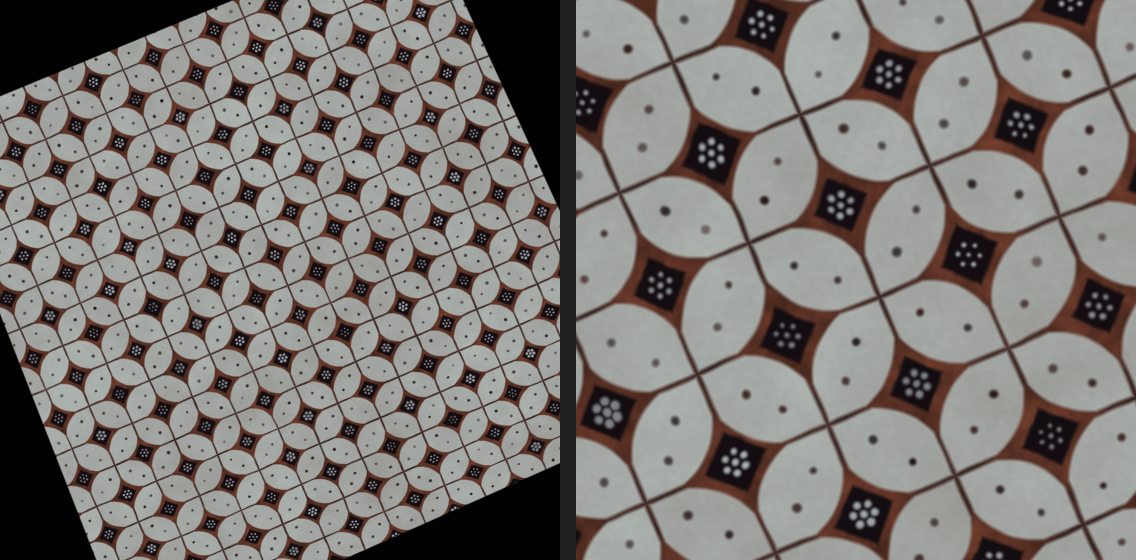
Left, the full canvas; right, a detail of the centre.
A WebGL 1 fragment shader for this pattern:

```glsl
precision highp float;
// Tilted batik cloth on black: paired-dot lenses around dark squares with dotted florets.
uniform vec2 u_resolution;

// Layout, in canvas units
const float CELL = 0.083;             // spacing of the dark squares
const float TILT = 0.379;             // clockwise turn of the grid, radians
const vec2 GRID_ORIGIN = vec2(0.521, 0.6216);
const float SHRINK = 0.006;           // grid tightening toward the lower right

// Motif sizes, in cells
const float LENS_HALF_WIDTH = 0.28;
const float LENS_CURVE = 0.9;
const float LINE_HALF_WIDTH = 0.017;
const float SQUARE_HALF = 0.155;
const float DOT_OFFSET = 0.155;
const float DOT_RADIUS = 0.03;
const float FLORET_RADIUS = 0.078;
const float SOFTNESS = 0.02;
const float WOBBLE = 0.018;

const vec3 CLOTH = vec3(0.67, 0.695, 0.68);
const vec3 CLOTH_SHADE = vec3(0.57, 0.56, 0.545);
const vec3 BROWN = vec3(0.35, 0.19, 0.14);
const vec3 LINE_BROWN = vec3(0.23, 0.14, 0.125);
const vec3 INK = vec3(0.075, 0.05, 0.065);
const vec3 FLORET = vec3(0.66, 0.69, 0.71);
const vec3 BACKDROP = vec3(0.005);

float hash(vec2 p) {
  return fract(sin(dot(p, vec2(127.1, 311.7))) * 4375.85);
}

vec2 hash2(vec2 p) {
  return vec2(hash(p), hash(p + 37.2));
}

// Layered sines, about -1 to 1
float waves(vec2 p) {
  float sum = 0.0;
  float gain = 0.5;
  for (int i = 0; i < 4; i++) {
    sum += gain * sin(p.x + 1.7 * sin(p.y)) * cos(p.y + 1.3 * sin(p.x * 0.8));
    p = mat2(1.5, 1.1, -1.1, 1.5) * p + 2.3;
    gain *= 0.6;
  }
  return sum;
}

// Positive to the right of the line from a to b
float rightOf(vec2 p, vec2 a, vec2 b) {
  vec2 t = normalize(b - a);
  return dot(p - a, vec2(t.y, -t.x));
}

float clothEdge(vec2 p) {
  float top = rightOf(p, vec2(0.0, 0.828), vec2(0.417, 1.0));
  float right = rightOf(p, vec2(0.827, 1.0), vec2(1.0, 0.623));
  float bottom = rightOf(p, vec2(1.0, 0.173), vec2(0.612, 0.0));
  float left = rightOf(p, vec2(0.172, 0.0), vec2(0.0, 0.44));
  return min(min(top, right), min(bottom, left));
}

vec2 gridCoords(vec2 p) {
  vec2 d = p - GRID_ORIGIN;
  float c = cos(TILT);
  float s = sin(TILT);
  vec2 g = vec2(c * d.x - s * d.y, -s * d.x - c * d.y) / CELL;
  float far = max(g.x + g.y - 3.0, 0.0);
  g += SHRINK * far * far;
  return g + WOBBLE * vec2(waves(g * 2.1), waves(g * 2.3 + 9.0));
}

// Centre dot and a ring of six
float floretDistance(vec2 f, float turn) {
  float d = length(f);
  for (int i = 0; i < 6; i++) {
    float a = turn + float(i) * 1.0472;
    d = min(d, length(f - FLORET_RADIUS * vec2(cos(a), sin(a))));
  }
  return d;
}

void main() {
  vec2 p = gl_FragCoord.xy / u_resolution;
  float pixel = 1.0 / min(u_resolution.x, u_resolution.y);
  float soft = max(SOFTNESS, pixel / CELL);
  vec2 g = gridCoords(p);
  vec2 cell = floor(g + 0.5);
  vec2 f = g - cell;
  float mottle = waves(g * 7.0);

  // Lens frame: x across, y along
  bool upright = abs(f.x) > abs(f.y);
  vec2 axis = upright ? vec2(1.0, 0.0) : vec2(0.0, 1.0);
  vec2 middle = cell + 0.5 * axis * sign(f);
  vec2 q = g - middle;
  if (!upright) q = q.yx;
  vec2 seed = middle * 2.0;
  float width = LENS_HALF_WIDTH + 0.025 * (hash(seed) - 0.5);
  float arc = abs(q.x) - width + LENS_CURVE * q.y * q.y;
  float line = LINE_HALF_WIDTH * (1.0 + 0.4 * waves(g * 3.0));
  float wedge = (abs(q.x) + abs(q.y) - 0.5) * 0.7071 + line;
  float lens = 1.0 - smoothstep(-soft, soft, max(arc, wedge));

  // Brown frame thins into dark lines; cloth carries broad shading and stains
  float reach = max(abs(f.x), abs(f.y));
  vec3 color = mix(BROWN, LINE_BROWN, smoothstep(0.22, 0.36, reach)) * (1.0 + 0.3 * mottle);
  float shade = 0.26 + 0.3 * waves(p * 9.0) + 0.2 * waves(g * 4.0) + 0.25 * (hash(seed + 5.0) - 0.5);
  vec3 cloth = mix(CLOTH, CLOTH_SHADE, clamp(shade, 0.0, 1.0));
  cloth *= 1.0 + 0.025 * waves(g * 29.0);

  // Two hand-placed dots per lens, some faded
  vec2 side = vec2(q.y < 0.0 ? 1.0 : 2.0, 7.0);
  vec2 dotSeed = seed + side * 11.0;
  vec2 jitter = (hash2(dotSeed) - 0.5) * 0.07;
  float dotRadius = DOT_RADIUS * mix(0.7, 1.15, hash(dotSeed + 3.0));
  float spot = length(vec2(q.x, abs(q.y) - DOT_OFFSET) - jitter) - dotRadius;
  float dotInk = (1.0 - smoothstep(-soft, soft, spot)) * mix(0.5, 1.0, hash(dotSeed + 8.0));
  cloth = mix(cloth, mix(INK, BROWN, 0.5 * hash(dotSeed + 1.0)), dotInk);
  color = mix(color, cloth, lens);

  // Dark square and its floret, from crisp dots to a worn blot
  vec2 h = f - 0.03 * (hash2(cell) - 0.5);
  float size = SQUARE_HALF + 0.025 * (hash(cell + 4.0) - 0.5);
  float square = max(abs(h.x), abs(h.y)) - size + 0.012 * mottle;
  color = mix(color, INK, 1.0 - smoothstep(-soft, soft, square));
  float worn = hash(cell + 13.0);
  float petalRadius = mix(0.016, 0.034, worn * worn);
  float petals = floretDistance(h, 6.28 * hash(cell + 6.0)) - petalRadius + 0.008 * mottle;
  float glow = mix(0.65, 1.0, hash(cell + 21.0));
  color = mix(color, FLORET, glow * (1.0 - smoothstep(-soft, soft, petals)));

  // Cut the cloth against the backdrop
  float onCloth = smoothstep(-pixel, pixel, clothEdge(p));
  gl_FragColor = vec4(mix(BACKDROP, color, onCloth), 1.0);
}
```
